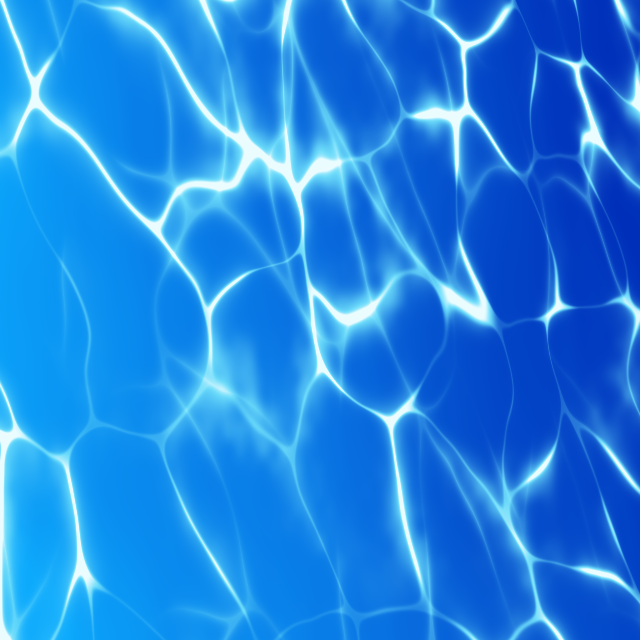
A Shadertoy shader for this texture:

```glsl
#define CELLS vec2(4.5, 2.8)
#define SLANT 0.08
#define WARP 0.6
#define TAPER vec2(0.26, 0.14)
#define KNOT_SHARPNESS 30.0
#define THREAD_WIDTH 0.0042
#define HALO_WIDTH 0.022
#define SHALLOW_BLUE vec3(0.04, 0.66, 0.99)
#define MID_BLUE vec3(0.03, 0.435, 0.88)
#define DEEP_BLUE vec3(0.00, 0.19, 0.73)
#define HALO_COLOR vec3(0.42, 0.86, 0.98)
#define SPARK_COLOR vec3(0.92, 0.99, 1.00)

vec2 hash2(vec2 p) {
    vec3 h = fract(p.xyx * vec3(0.1031, 0.1030, 0.0973));
    h += dot(h, h.yzx + 33.33);
    return fract((h.xx + h.yz) * h.zy);
}

// Two independent channels of smooth value noise
vec2 noise2(vec2 p) {
    vec2 i = floor(p), f = fract(p);
    f = f * f * (3.0 - 2.0 * f);
    return mix(mix(hash2(i), hash2(i + vec2(1, 0)), f.x),
               mix(hash2(i + vec2(0, 1)), hash2(i + vec2(1, 1)), f.x), f.y);
}

vec2 cellPoint(vec2 cell) {
    return cell + 0.1 + 0.8 * hash2(cell + 57.0);
}

// Distance to the cell borders, blended so that junctions swell into knots
float webDistance(vec2 q) {
    vec2 home = floor(q), owner = home, toOwner = vec2(0);
    float nearest = 1e3;
    for (int y = -1; y <= 1; y++)
    for (int x = -1; x <= 1; x++) {
        vec2 cell = home + vec2(x, y);
        vec2 r = cellPoint(cell) - q;
        if (dot(r, r) < nearest) {
            nearest = dot(r, r);
            toOwner = r;
            owner = cell;
        }
    }
    float sum = 1e-9;
    for (int y = -2; y <= 2; y++)
    for (int x = -2; x <= 2; x++) {
        if (x == 0 && y == 0) continue;
        vec2 r = cellPoint(owner + vec2(x, y)) - q;
        float border = dot(0.5 * (r + toOwner), normalize(r - toOwner));
        sum += exp(-KNOT_SHARPNESS * border);
    }
    return max(-log(sum) / KNOT_SHARPNESS, 0.0);
}

// Curve the straight borders into flowing threads
vec2 bend(vec2 q) {
    q += WARP * (noise2(q * 1.2 + 11.0) - 0.5);
    return q + 0.06 * (noise2(q * 3.7 + 5.0) - 0.5);
}

void mainImage(out vec4 fragColor, in vec2 fragCoord) {
    vec2 p = fragCoord / iResolution.xy;

    // Water colour: pale at the left, deep toward the upper right
    float streaks = noise2(vec2(p.x * 38.0 + p.y * 5.0, p.y * 5.0)).x;
    float depth = 0.5 + 1.15 * (0.84 * p.x + 0.16 * p.y - 0.47);
    depth += 0.16 * (noise2(p * 4.0).x - 0.5) + 0.03 * (streaks - 0.5);
    depth = clamp(depth, 0.0, 1.0);
    vec3 color = mix(SHALLOW_BLUE, MID_BLUE, min(2.0 * depth, 1.0));
    color = mix(color, DEEP_BLUE, max(2.0 * depth - 1.0, 0.0));

    // Perspective: cells shrink into the distance
    float nearness = 1.0 - dot(p, TAPER);
    vec2 plane = p / nearness;
    plane.x += SLANT * plane.y;
    vec2 q = plane * CELLS + 20.0;
    float toCanvas = nearness / CELLS.x;

    // Main threads, swelling and fading along their length
    float dist = webDistance(bend(q)) * toCanvas;
    float strength = smoothstep(0.28, 0.8, noise2(q * 1.9 + 3.0).y);
    float width = THREAD_WIDTH * mix(0.55, 1.0, strength);
    float thread = exp(-dist * dist / (width * width)) * mix(0.16, 0.8, strength);
    float haloWidth = HALO_WIDTH * mix(1.4, 0.65, depth);
    float halo = exp(-dist / haloWidth) * mix(0.08, 0.54, strength);

    // Faint secondary filaments
    vec2 fine = bend(q * vec2(1.2, 0.8) + 41.0);
    float fineDist = webDistance(fine) * toCanvas / 1.2;
    float fineStrength = smoothstep(0.4, 0.8, noise2(q * 1.2 + 71.0).x);
    float filament = 0.36 * fineStrength * exp(-fineDist / 0.007);

    // Streaked veils of light hanging around the threads
    float patches = smoothstep(0.4, 0.85, noise2(p * 5.0 + 9.0).y);
    float wisps = noise2(p * vec2(56.0, 34.0)).x;
    float veil = 0.42 * patches * (0.15 + streaks + 0.6 * wisps) * exp(-dist / 0.04);

    float light = thread + halo + filament + veil;
    color = mix(color, HALO_COLOR, smoothstep(0.02, 0.8, light));
    color = mix(color, SPARK_COLOR, smoothstep(0.66, 1.2, light));
    fragColor = vec4(color, 1.0);
}
```
